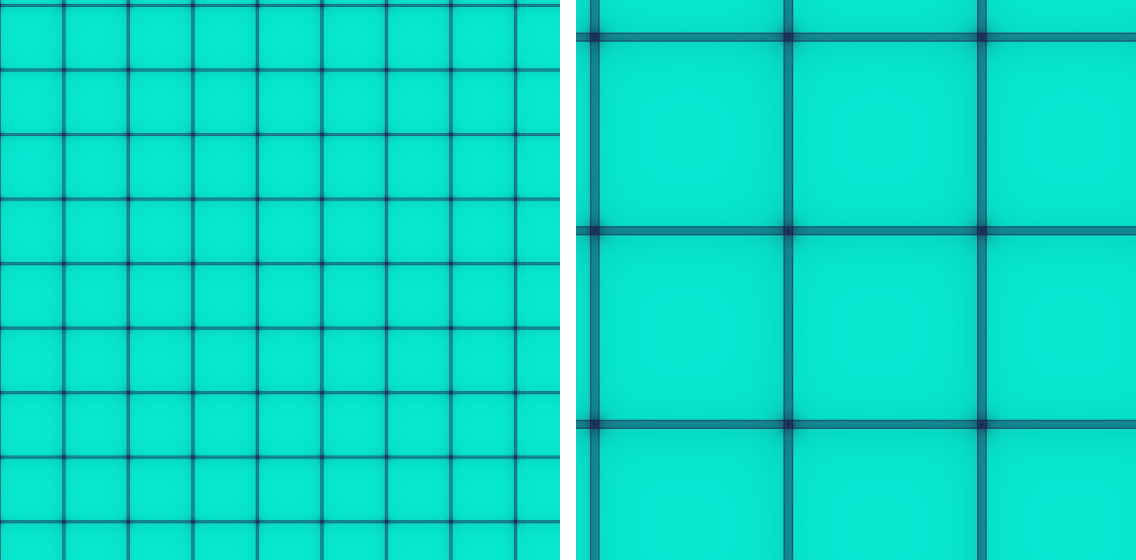
Left: the whole. Right: its middle third, enlarged.
Write a WebGL 2 fragment shader that draws this pattern.

```glsl
#version 300 es
precision highp float;

uniform vec2 u_resolution;
out vec4 fragColor;

// Share of a pixel centred at d that lies between two distances
float coverage(float d, float inner, float outer, float pixel) {
    float low = max(d - 0.5 * pixel, inner);
    float high = min(d + 0.5 * pixel, outer);
    return clamp((high - low) / pixel, 0.0, 1.0);
}

// Ink of a grid line at distance d: translucent fill with thin darker rims
float lineInk(float d, float halfWidth, float pixel) {
    float rimStart = halfWidth - 0.0008;
    float fill = coverage(d, -rimStart, rimStart, pixel);
    float rim = coverage(d, rimStart, halfWidth, pixel);
    return 0.40 * fill + 0.66 * rim;
}

void main() {
    float pixel = 1.0 / u_resolution.y;
    vec2 uv = gl_FragCoord.xy * pixel;

    // Signed offset from the nearest vertical and horizontal line
    float period = 0.11523;
    vec2 offset = (fract((uv - vec2(-0.0012, 0.0684)) / period + 0.5) - 0.5) * period;
    vec2 d = abs(offset);

    // Tile with faint shading, stronger along its right and top edges
    vec2 sideWeight = mix(vec2(1.0), vec2(0.55, 0.65), step(0.0, offset));
    vec2 falloff = sideWeight * exp(-d / 0.011);
    float shade = clamp(falloff.x + falloff.y, 0.0, 1.0);
    vec3 color = mix(vec3(0.02, 0.91, 0.81), vec3(0.03, 0.83, 0.75), shade);

    // Lines overlap as layers of ink, pooling at the crossings
    float vertical = lineInk(d.x, 0.0029, pixel);
    float horizontal = lineInk(d.y, 0.0027, pixel);
    float crossing = 0.75 * exp(-length(d) / 0.0035);
    float ink = 1.0 - (1.0 - vertical) * (1.0 - horizontal) * (1.0 - crossing);
    color = mix(color, vec3(0.12, 0.07, 0.26), ink);

    fragColor = vec4(color, 1.0);
}
```
